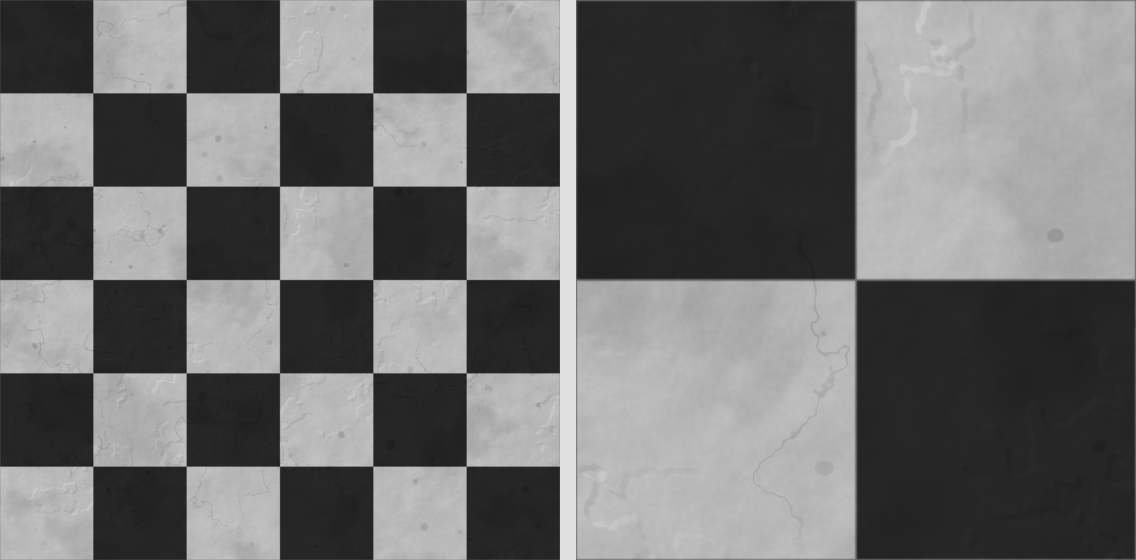
Left, the full canvas; right, a detail of the centre.
Reproduce this pattern procedurally as a WebGL 1 fragment shader.

```glsl
precision highp float;
// Six by six checkerboard of charcoal and pale grey squares on worn, chipped plaster.

uniform vec2 u_resolution;

const float TILES = 6.0;            // squares along each side
const float SEAM = 0.007;           // half width of the soft seam, in squares
const vec3 LIGHT = vec3(0.727);
const vec3 DARK = vec3(0.148);
const float RELIEF = 0.055;         // strength of the embossed bumps
const float RELIEF_STEP = 0.014;    // spacing of the height samples, in squares
const float STAIN = 0.075;
const float STREAK = 0.05;
const float CRACK = 0.09;
const float PIT = 0.14;
const float GRAIN = 0.022;
const float TILE_TONE = 0.018;      // brightness change from square to square

float hash(vec2 p) {
  vec3 q = fract(p.xyx * 0.1031);
  q += dot(q, q.yzx + 33.33);
  return fract((q.x + q.y) * q.z);
}

float noise(vec2 p) {
  vec2 i = floor(p);
  vec2 f = fract(p);
  f = f * f * (3.0 - 2.0 * f);
  float low = mix(hash(i), hash(i + vec2(1.0, 0.0)), f.x);
  float high = mix(hash(i + vec2(0.0, 1.0)), hash(i + 1.0), f.x);
  return mix(low, high, f.y);
}

float fbm(vec2 p) {
  float sum = 0.0;
  float amp = 0.5;
  for (int i = 0; i < 5; i++) {
    sum += amp * noise(p);
    p = mat2(1.6, 1.2, -1.2, 1.6) * p + 17.3;
    amp *= 0.5;
  }
  return sum;
}

// Plaster surface: fine bumps plus raised flakes with sharp rims
float height(vec2 p) {
  float flakes = smoothstep(0.5, 0.54, fbm(p * 4.5 + 31.0));
  float patches = smoothstep(0.42, 0.6, noise(p * 1.3 + 57.0));
  return 0.9 * fbm(p * 9.0) + 0.6 * flakes * patches;
}

// Thin wandering cracks that only open in some areas
float cracks(vec2 p) {
  vec2 warp = vec2(fbm(p * 3.0 + 5.0), fbm(p * 3.0 + 83.0));
  float line = abs(noise(p * 1.7 + warp * 1.5 + 40.0) - 0.5);
  float open = smoothstep(0.48, 0.7, noise(p * 1.1 + 21.0));
  return (1.0 - smoothstep(0.004, 0.022, line)) * open;
}

// Scattered round pits of random size and depth
float pits(vec2 p) {
  vec2 cell = floor(p);
  float dent = 0.0;
  for (int y = -1; y <= 1; y++) {
    for (int x = -1; x <= 1; x++) {
      vec2 id = cell + vec2(float(x), float(y));
      vec2 center = id + vec2(hash(id + 3.1), hash(id + 71.7));
      float radius = mix(0.05, 0.22, pow(hash(id + 133.0), 3.0));
      float depth = smoothstep(0.5, 1.0, hash(id + 211.0));
      float d = length(p - center) + 0.12 * (noise(p * 6.0) - 0.5);
      dent = max(dent, depth * (1.0 - smoothstep(0.4 * radius, radius, d)));
    }
  }
  return dent;
}

// Brightness factor of the worn surface, about 1.0
float wear(vec2 p) {
  vec2 toLight = RELIEF_STEP * vec2(-0.7, 0.7);
  float slope = height(p - toLight) - height(p + toLight);
  float stain = smoothstep(0.48, 0.68, fbm(p * 1.9 + 9.0));
  float streakArea = smoothstep(0.55, 0.8, noise(p * 0.9 + 64.0));
  float streak = (fbm(p * vec2(9.0, 1.1)) - 0.5) * streakArea;
  float grain = noise(p * 75.0) - 0.5;
  float mottling = fbm(p * 5.0 + 120.0) - 0.48;
  return 1.0 + RELIEF * clamp(slope * 2.0, -1.2, 1.2)
    + 0.09 * mottling + STREAK * streak + GRAIN * grain
    - STAIN * stain - CRACK * cracks(p) - PIT * pits(p * 3.0);
}

// Signed distance to the nearest seam along each axis, alternating by square
vec2 seamDistance(vec2 p) {
  return abs(mod(p - 0.5, 2.0) - 1.0) - 0.5;
}

void main() {
  vec2 p = gl_FragCoord.xy / u_resolution * TILES;
  float pixel = TILES / min(u_resolution.x, u_resolution.y);

  // Checkerboard with smoothed seams, pale at the lower left
  vec2 side = clamp(seamDistance(p) / max(SEAM, 0.5 * pixel), -1.0, 1.0);
  float pale = 0.5 + 0.5 * side.x * side.y;

  float tone = 1.0 + TILE_TONE * (hash(floor(p) + 7.0) - 0.5);
  float surface = wear(p);
  // The charcoal paint shows its dents a little more strongly
  float darkSurface = 1.0 + 1.3 * (surface - 1.0);
  vec3 color = mix(DARK * darkSurface, LIGHT * surface, pale) * tone;
  gl_FragColor = vec4(color, 1.0);
}
```
